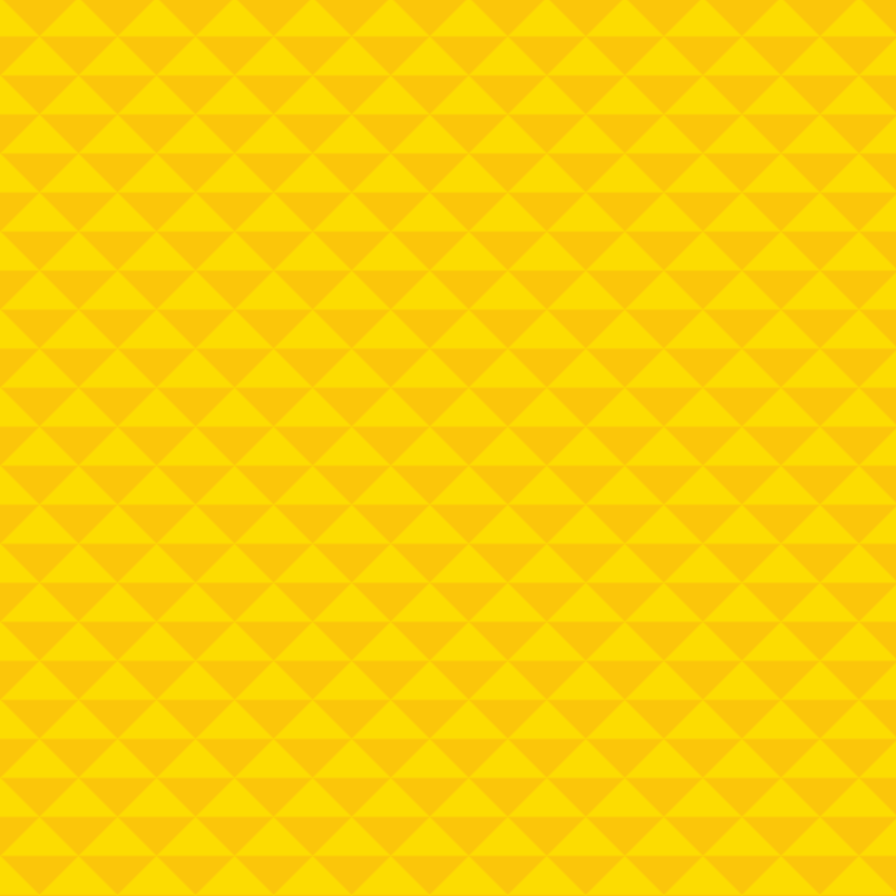
Write a WebGL 2 fragment shader that draws this pattern.

```glsl
#version 300 es
precision highp float;
// Rows of bright triangles on amber, each row shifted by half a repeat.

#define COLUMNS 11.48
#define ROWS 22.96
#define OFFSET vec2(0.006, 0.028)
#define EDGE_SOFTNESS 0.045
#define AMBER vec3(0.986, 0.775, 0.041)
#define YELLOW vec3(0.988, 0.863, 0.005)

uniform vec2 u_resolution;
out vec4 fragColor;

// Signed distance in row heights: positive in upright triangles,
// negative in the inverted ones between them.
float triangleDistance(vec2 grid) {
    float row = floor(grid.y);
    float height = grid.y - row;
    float shift = 0.5 * mod(row, 2.0);
    float fromApex = 2.0 * abs(fract(grid.x - shift + 0.5) - 0.5);
    float slope = (1.0 - height - fromApex) * inversesqrt(2.0);
    // The row borders limit the distance to the sloping sides.
    return clamp(slope, height - 1.0, height);
}

void main() {
    vec2 uv = gl_FragCoord.xy / u_resolution;
    vec2 grid = uv * vec2(COLUMNS, ROWS) - OFFSET;

    // Soft edge, never narrower than a pixel
    float pixel = ROWS / u_resolution.y;
    float blur = max(EDGE_SOFTNESS, 0.7 * pixel);
    float bright = smoothstep(-blur, blur, triangleDistance(grid));

    fragColor = vec4(mix(AMBER, YELLOW, bright), 1.0);
}
```
